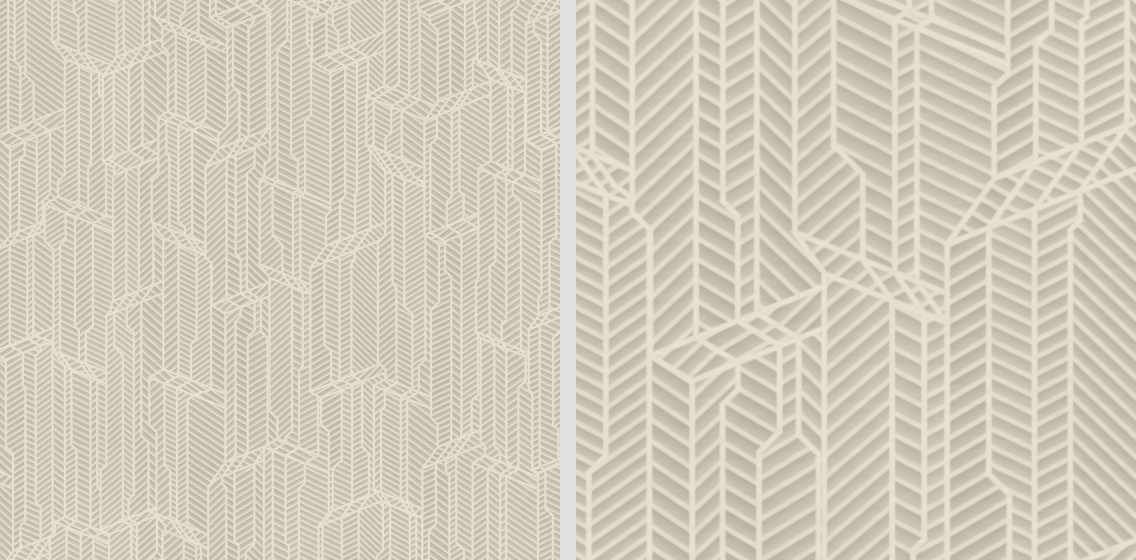
Left: the whole. Right: its middle third, enlarged.
A Shadertoy shader for this pattern:

```glsl
// Embossed wall covering: narrow upright strips whose edges jog sideways,
// each filled with slanted ridges that form irregular chevrons.
// Edges are stepped height functions; ridges are a shaded sawtooth.

float hash(vec2 p) {
    return fract(sin(dot(p, vec2(127.1, 311.7))) * 43758.545);
}

vec2 gradient(vec2 cell) {
    float angle = 6.2832 * hash(cell);
    return vec2(cos(angle), sin(angle));
}

float gradientNoise(vec2 p) {
    vec2 c = floor(p), f = fract(p);
    vec2 u = f * f * (3.0 - 2.0 * f), e = vec2(1, 0);
    float low = mix(dot(gradient(c), f), dot(gradient(c + e.xy), f - e.xy), u.x);
    float high = mix(dot(gradient(c + e.yx), f - e.yx), dot(gradient(c + 1.0), f - 1.0), u.x);
    return mix(low, high, u.y);
}

// Alternating left and right rest positions of an edge
float restLevel(float k, float seed) {
    return (mod(k, 2.0) * 2.0 - 1.0) * mix(0.15, 1.0, hash(vec2(k, seed)));
}

// Stepped path: x = offset, y = slope, z = distance to the ends of the jog
vec3 jog(float along, float seed, float reach, float stepHeight) {
    float u = along / stepHeight + 9.0 * hash(vec2(seed, 4.3));
    float k = floor(u);
    float from = restLevel(k, seed) * reach, to = restLevel(k + 1.0, seed) * reach;
    float rise = (fract(u) - 0.7 * hash(vec2(seed, k + 0.5))) * stepHeight;
    float run = abs(to - from);
    float slope = rise > 0.0 && rise < run ? sign(to - from) : 0.0;
    return vec3(mix(from, to, clamp(rise / run, 0.0, 1.0)), slope,
                min(abs(rise), abs(rise - run)));
}

void mainImage(out vec4 fragColor, in vec2 fragCoord) {
    vec2 p = fragCoord / iResolution.y;
    float px = 1.0 / iResolution.y;
    float spacing = 1.0 / 42.0;

    // Find the strip and its nearest edges; later edges cover earlier ones
    float strip = 0.0, turn = 0.0, leftEdge = 1.0, rightEdge = 1.0, foldEdge = 1.0;
    float first = floor(p.x / spacing) - 3.0;
    for (int n = 0; n < 8; n++) {
        float i = first + float(n);
        float group = floor(i / 4.0);
        float tilt = 0.4 * (mod(group, 2.0) * 2.0 - 1.0);
        vec3 shared = jog(p.y + tilt * p.x, group + 0.37, 0.8 * spacing, 0.25);
        vec3 own = jog(p.y, i + 70.13, 0.38 * spacing, 0.33);
        float side = p.x - i * spacing - shared.x - own.x;
        vec2 grad = vec2(1.0 - tilt * shared.y, -shared.y - own.y);
        float dist = abs(side) / length(grad);
        if (side >= 0.0) {
            strip = i;
            turn = shared.y;
            leftEdge = dist;
            rightEdge = 1.0;
            foldEdge = shared.z / length(vec2(1.0, tilt));
        } else {
            rightEdge = min(rightEdge, dist);
        }
    }

    // Slanted ridges, mirrored from strip to strip and turned across a jog
    float direction = turn != 0.0 ? turn : mod(strip, 2.0) * 2.0 - 1.0;
    float steepness = mix(0.45, 0.95, hash(vec2(strip, 2.7)));
    float pitch = mix(0.0085, 0.0115, hash(vec2(strip, 8.1)));
    float across = (p.y + direction * steepness * p.x) / length(vec2(1.0, steepness));
    float phase = fract(across / pitch);
    float ridgeDist = min(phase, 1.0 - phase) * pitch;
    float ridge = 1.0 - smoothstep(0.0005, 0.0022 + 0.4 * px, ridgeDist);

    // Groove shading darkens towards the underside of the next ridge
    float tone = mix(0.62, 0.1, phase) + 0.1 * (hash(vec2(strip, 5.9)) - 0.5);
    tone = mix(tone, 0.88, ridge);

    // Raised seams along strip edges and jog folds
    float seamDist = min(min(leftEdge, rightEdge), foldEdge);
    float seam = 1.0 - smoothstep(0.0007, 0.0025 + 0.4 * px, seamDist);
    tone = mix(tone, 0.96, seam);

    // Fine horizontal weave and faint broad unevenness
    tone += 0.09 * gradientNoise(p * vec2(70.0, 260.0));
    tone += 0.06 * gradientNoise(p * 7.0);

    vec3 shadowTaupe = vec3(0.69, 0.67, 0.595);
    vec3 lightCream = vec3(0.91, 0.89, 0.815);
    fragColor = vec4(mix(shadowTaupe, lightCream, clamp(tone, 0.0, 1.0)), 1.0);
}
```
